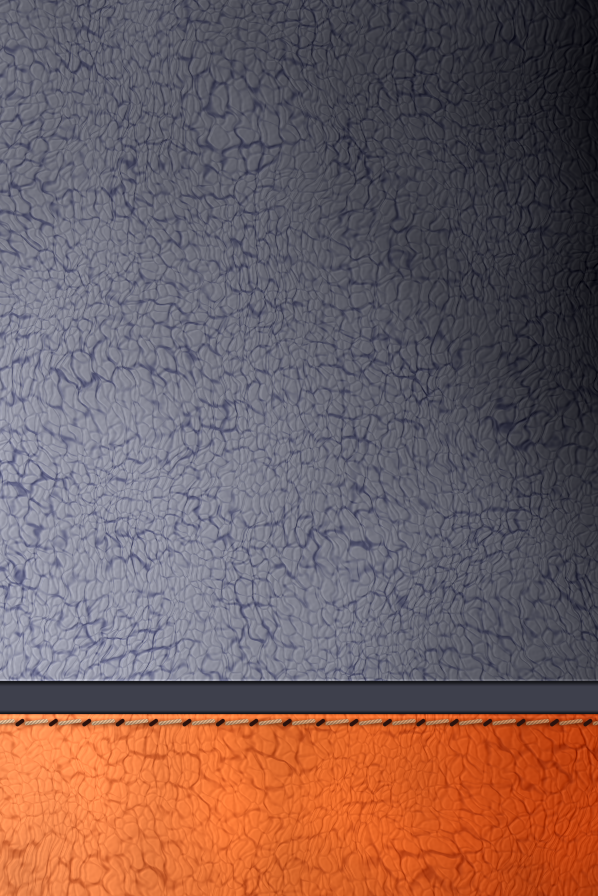
Reproduce this texture procedurally as a Shadertoy shader.

```glsl
// Slate leather above a dark seam band and a stitched strip of orange leather.

const float SEAM_TOP = 0.240;
const float SEAM_BOTTOM = 0.203;
const float STITCH_Y = 0.194;
const float STITCH_COUNT = 17.9;

vec2 hash2(vec2 cell) {
    vec3 h = fract(cell.xyx * vec3(0.1031, 0.1030, 0.0973));
    h += dot(h, h.yzx + 33.33);
    return fract((h.xx + h.yz) * h.zy);
}

float gradientDot(vec2 cell, vec2 offset) {
    return dot(hash2(cell) * 2.0 - 1.0, offset);
}

float gradientNoise(vec2 p) {
    vec2 i = floor(p), f = fract(p);
    vec2 s = f * f * f * (f * (f * 6.0 - 15.0) + 10.0);
    vec2 e = vec2(1.0, 0.0);
    float low = mix(gradientDot(i, f), gradientDot(i + e, f - e), s.x);
    float high = mix(gradientDot(i + e.yx, f - e.yx), gradientDot(i + 1.0, f - 1.0), s.x);
    return mix(low, high, s.y);
}

// Gap between the two nearest cell centres: zero along the creases
float creaseDistance(vec2 p) {
    vec2 i = floor(p), f = fract(p);
    float nearest = 8.0, second = 8.0;
    for (int y = -1; y <= 1; y++)
    for (int x = -1; x <= 1; x++) {
        vec2 cell = vec2(x, y);
        float d = length(cell + 0.1 + 0.8 * hash2(i + cell) - f);
        second = min(second, max(nearest, d));
        nearest = min(nearest, d);
    }
    return second - nearest;
}

// Height of the grain: large folds, small folds and pores
float leatherHeight(vec2 p, vec2 frequency) {
    vec2 bend = vec2(gradientNoise(p * 7.0), gradientNoise(p * 7.0 + 37.0)) * 0.05;
    vec2 wobble = vec2(gradientNoise(p * 55.0), gradientNoise(p * 55.0 + 19.0)) * 0.009;
    vec2 q = (p + bend + wobble) * frequency;
    float depth = clamp(0.6 + 0.9 * gradientNoise(p * 16.0 + 5.0), 0.2, 1.0);
    float folds = smoothstep(0.0, 0.24, creaseDistance(q));
    float wrinkles = smoothstep(0.0, 0.35, creaseDistance(q * 1.9 + 7.0));
    return 0.65 * mix(1.0, folds, depth) + 0.35 * wrinkles
         + 0.22 * gradientNoise(p * 210.0);
}

// x: height, y: slope toward light from the left
vec2 leatherRelief(vec2 p, vec2 frequency) {
    vec2 e = vec2(0.0013, -0.0005);
    float left = leatherHeight(p - e, frequency);
    float right = leatherHeight(p + e, frequency);
    return vec2(0.5 * (left + right), right - left);
}

vec3 slateLeather(vec2 p, vec2 uv) {
    float leftLight = 0.61 - 0.21 * smoothstep(0.42, 1.0, uv.y);
    float rightLight = mix(0.27, 0.11, smoothstep(0.24, 0.75, uv.y));
    float light = mix(leftLight, rightLight, pow(uv.x, 1.15));
    light += 0.06 * sin(3.14159 * uv.x) * (1.0 - 0.6 * uv.y);
    light *= 1.0 - 0.35 * smoothstep(0.85, 1.0, uv.x) * smoothstep(0.3, 0.9, uv.y);
    light += 0.05 * gradientNoise(p * vec2(9.0, 6.0));
    vec2 relief = leatherRelief(p, vec2(62.0, 38.0));
    vec3 base = light * vec3(0.98, 0.99, 1.06) + vec3(0.0, 0.0, 0.015);
    vec3 creased = base * vec3(0.64, 0.65, 0.80);
    vec3 color = mix(creased, base * 1.04, smoothstep(0.25, 0.9, relief.x));
    return color + relief.y * (0.07 + 0.14 * light) * vec3(1.0, 1.0, 0.92);
}

vec3 orangeLeather(vec2 p, vec2 uv) {
    vec3 color = mix(vec3(0.98, 0.56, 0.33), vec3(0.91, 0.43, 0.18), smoothstep(0.0, 0.55, uv.x));
    color = mix(color, vec3(0.73, 0.25, 0.06), smoothstep(0.45, 1.0, uv.x));
    color *= 0.94 + 0.06 * smoothstep(0.0, 0.12, uv.y);
    color *= 1.0 + 0.12 * gradientNoise(p * vec2(14.0, 9.0));
    vec2 relief = leatherRelief(p + 3.0, vec2(56.0, 33.0));
    color *= mix(vec3(0.85, 0.72, 0.62), vec3(1.03), smoothstep(0.2, 0.9, relief.x));
    return color + relief.y * vec3(0.13, 0.11, 0.08);
}

vec3 seamBand(float y) {
    vec3 color = vec3(0.245, 0.25, 0.30);
    float shade = smoothstep(SEAM_TOP, SEAM_TOP - 0.007, y);
    shade *= smoothstep(SEAM_BOTTOM, SEAM_BOTTOM + 0.005, y);
    return color * mix(0.3, 1.0, shade);
}

float segment(vec2 p, vec2 a, vec2 b) {
    vec2 d = b - a;
    return length(p - a - d * clamp(dot(p - a, d) / dot(d, d), 0.0, 1.0));
}

// Slanted threads running between dark needle holes
vec3 addStitches(vec3 color, vec2 p, vec2 uv, float width, float pixel) {
    float pitch = width / STITCH_COUNT;
    vec2 q = vec2((fract(uv.x * STITCH_COUNT - 0.09) - 0.5) * pitch, p.y - STITCH_Y);
    color *= 1.0 - 0.35 * exp(-pow((q.y + 0.001) / 0.003, 2.0));
    float hole = segment(q, vec2(-0.0025, -0.0025), vec2(0.003, 0.0015)) - 0.0022;
    color = mix(color, vec3(0.17, 0.07, 0.05), smoothstep(pixel, -pixel, hole));
    vec2 t = vec2(q.x - pitch * (q.x > 0.0 ? 0.5 : -0.5), q.y);
    float thread = segment(t, vec2(-0.011, -0.0014), vec2(0.011, 0.0016)) - 0.0021;
    float twist = 0.88 + 0.12 * sin((t.x - t.y) * 1700.0);
    vec3 cotton = mix(vec3(0.96, 0.80, 0.64), vec3(0.80, 0.54, 0.36), uv.x) * twist;
    cotton *= 0.85 + 0.15 * smoothstep(-0.002, 0.001, t.y);
    return mix(color, cotton, smoothstep(pixel, -pixel, thread));
}

void mainImage(out vec4 fragColor, in vec2 fragCoord) {
    vec2 uv = fragCoord / iResolution.xy;
    vec2 p = fragCoord / iResolution.y;
    float pixel = 0.7 / iResolution.y;
    float width = iResolution.x / iResolution.y;

    // Orange strip with a lit upper lip
    vec3 strip = orangeLeather(p, uv);
    strip += vec3(0.10, 0.08, 0.06) * smoothstep(0.003, 0.0, abs(p.y - SEAM_BOTTOM + 0.003));
    strip = addStitches(strip, p, uv, width, pixel);

    // Slate panel with a thin bright lower edge
    vec3 panel = slateLeather(p, uv);
    panel += 0.10 * smoothstep(0.002, 0.0, abs(p.y - SEAM_TOP - 0.001));

    vec3 color = mix(strip, seamBand(p.y), smoothstep(-pixel, pixel, p.y - SEAM_BOTTOM));
    color = mix(color, panel, smoothstep(-pixel, pixel, p.y - SEAM_TOP));
    fragColor = vec4(clamp(color, 0.0, 1.0), 1.0);
}
```
